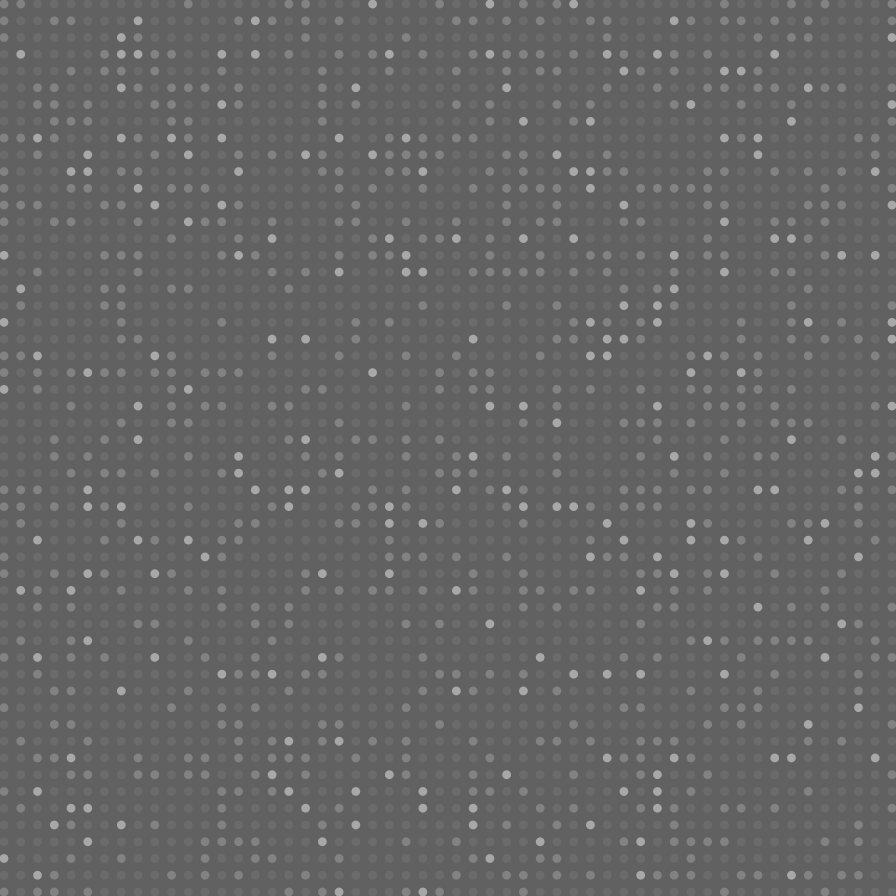
Give the GLSL for this pattern, as a three.js fragment shader.

```glsl
varying vec2 vUv;

const float CELLS = 53.48;        // grid pitches across the canvas, 54 dots
const float RADIUS = 0.26;        // dot radius in pitches
const float BRIGHT_SHARE = 0.085; // share of dots that are bright
const float MID_SHARE = 0.23;     // share of dots that are half lit
const vec3 GROUND = vec3(0.38);
const vec3 DIM = vec3(0.42);
const vec3 MID = vec3(0.51);
const vec3 BRIGHT = vec3(0.66);

float hash(vec2 p) {
  return fract(sin(dot(p, vec2(127.1, 311.7))) * 43758.5453);
}

// One of three brightness levels for each dot
vec3 dotColor(vec2 cell) {
  float level = hash(cell);
  vec3 color = mix(DIM, MID, step(1.0 - BRIGHT_SHARE - MID_SHARE, level));
  return mix(color, BRIGHT, step(1.0 - BRIGHT_SHARE, level));
}

void main() {
  // Grid centred on the canvas, with its middle between four dots
  vec2 grid = (vUv - 0.5) * CELLS;
  vec2 cell = floor(grid);
  float dist = length(grid - cell - 0.5) - RADIUS;

  // Edge smoothed over one pixel
  float pixel = fwidth(grid.x);
  float coverage = clamp(0.5 - dist / pixel, 0.0, 1.0);

  gl_FragColor = vec4(mix(GROUND, dotColor(cell), coverage), 1.0);
}
```
